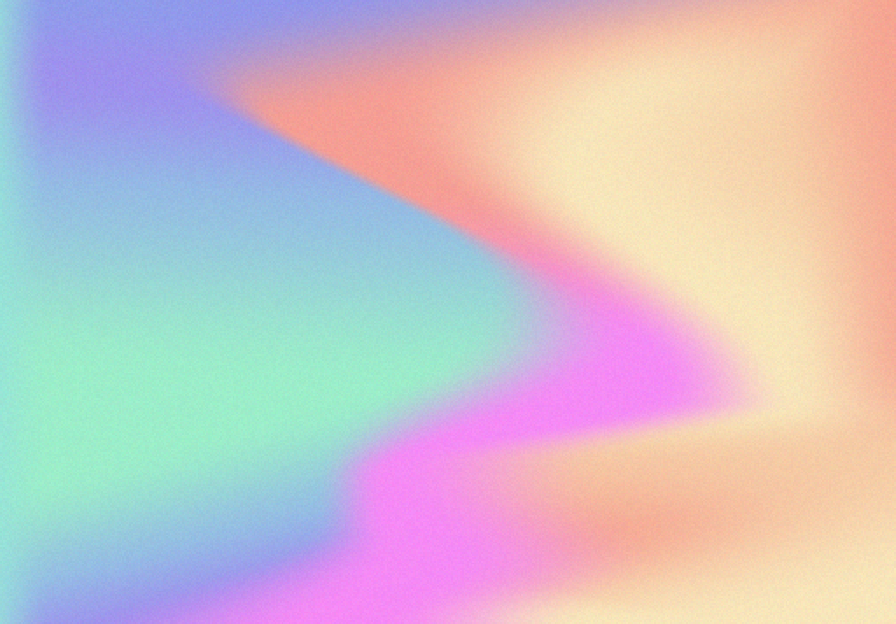
Give the GLSL for this background, as a WebGL 1 fragment shader.

```glsl
precision highp float;
// Soft grainy gradient: a cool mint field, a winding coral and pink ribbon, a warm cream field.
uniform vec2 u_resolution;

float hash(vec2 p) {
  vec3 q = fract(vec3(p.xyx) * 0.1031);
  q += dot(q, q.yzx + 33.33);
  return fract((q.x + q.y) * q.z);
}

// Left edge of the ribbon; t runs from the top down
float ribbonLeft(float t) {
  return 0.22 + 0.392 * smoothstep(0.08, 0.51, t)
    - 0.222 * smoothstep(0.53, 0.77, t)
    - 0.21 * smoothstep(0.85, 1.05, t);
}

// Right edge of the ribbon
float ribbonRight(float t) {
  return 0.545 + 0.10 * (1.0 - smoothstep(0.0, 0.22, t))
    + 0.265 * smoothstep(0.22, 0.63, t)
    - 0.25 * smoothstep(0.64, 0.745, t)
    + 0.06 * smoothstep(0.77, 0.90, t)
    - 0.08 * smoothstep(0.90, 1.0, t);
}

vec3 coolField(float x, float t) {
  vec3 periwinkle = vec3(0.62, 0.57, 0.93);
  vec3 sky = vec3(0.58, 0.72, 0.90);
  vec3 mint = vec3(0.61, 0.93, 0.79);
  float upper = t - 0.08 * x;
  float lower = t + 0.38 * x;
  vec3 c = mix(vec3(0.56, 0.61, 0.92), periwinkle, smoothstep(0.0, 0.12, t));
  c = mix(c, sky, smoothstep(0.12, 0.31, upper));
  c = mix(c, mint, smoothstep(0.23, 0.60, upper));
  c = mix(c, sky, smoothstep(0.78, 0.99, lower));
  c = mix(c, periwinkle, smoothstep(0.94, 1.06, lower));
  // Pale aqua rim on the left
  return mix(c, vec3(0.59, 0.89, 0.85), 1.0 - smoothstep(-0.025, 0.06, x));
}

vec3 warmField(float x, float t, float edge) {
  vec3 cream = vec3(0.97, 0.90, 0.73);
  vec3 peach = vec3(0.96, 0.80, 0.65);
  vec3 coral = vec3(0.96, 0.64, 0.57);
  vec3 c = mix(cream, peach, smoothstep(0.08, 0.40, x - edge));
  // Coral along the top and right rims
  float rim = smoothstep(0.87, 1.05, x + 0.04 * (1.0 - smoothstep(0.0, 0.4, t)));
  rim *= 1.0 - smoothstep(0.55, 0.82, t);
  float top = 0.75 * (1.0 - smoothstep(-0.03, 0.15, t));
  c = mix(c, coral, max(rim, top));
  // Peach shelf with a coral glow, then cream in the lower corner
  c = mix(c, peach, smoothstep(0.64, 0.75, t));
  vec2 glow = (vec2(x, t) - vec2(0.68, 0.87)) / vec2(0.19, 0.10);
  c = mix(c, coral, 0.85 * exp(-dot(glow, glow)));
  float corner = smoothstep(0.78, 1.0, t + 0.35 * (x - 0.85));
  return mix(c, cream, max(corner, smoothstep(0.91, 1.0, t)));
}

void main() {
  vec2 uv = gl_FragCoord.xy / u_resolution;
  float x = uv.x;
  float t = 1.0 - uv.y;
  float left = ribbonLeft(t);
  float right = ribbonRight(t);

  // Edge softness varies down the ribbon
  float leftBlur = 0.02 + 0.07 * (1.0 - smoothstep(0.04, 0.23, t))
    + 0.085 * smoothstep(0.34, 0.60, t)
    - 0.065 * smoothstep(0.64, 0.76, t)
    + 0.09 * smoothstep(0.82, 1.0, t);
  float rightBlur = 0.07 + 0.14 * (1.0 - smoothstep(0.0, 0.35, t))
    + 0.05 * smoothstep(0.60, 0.72, t);

  // Layers from left to right
  vec3 ribbon = mix(vec3(0.96, 0.62, 0.58), vec3(0.96, 0.54, 0.96), smoothstep(0.29, 0.56, t));
  vec3 color = mix(ribbon, warmField(x, t, right), smoothstep(right - rightBlur, right + rightBlur, x));
  // Blue haze drifting over the coral from the upper left
  float haze = 1.0 - smoothstep(0.02, 0.22, t + 0.3 * (x - 0.25));
  color = mix(color, vec3(0.57, 0.59, 0.92), haze);
  color = mix(coolField(x, t), color, smoothstep(left - leftBlur, left + leftBlur, x));

  // Fine film grain
  vec2 cell = floor(uv * vec2(512.0, 356.0));
  vec3 grain = vec3(hash(cell), hash(cell + 71.0), hash(cell + 153.0)) - 0.5;
  gl_FragColor = vec4(color + 0.04 * grain, 1.0);
}
```
